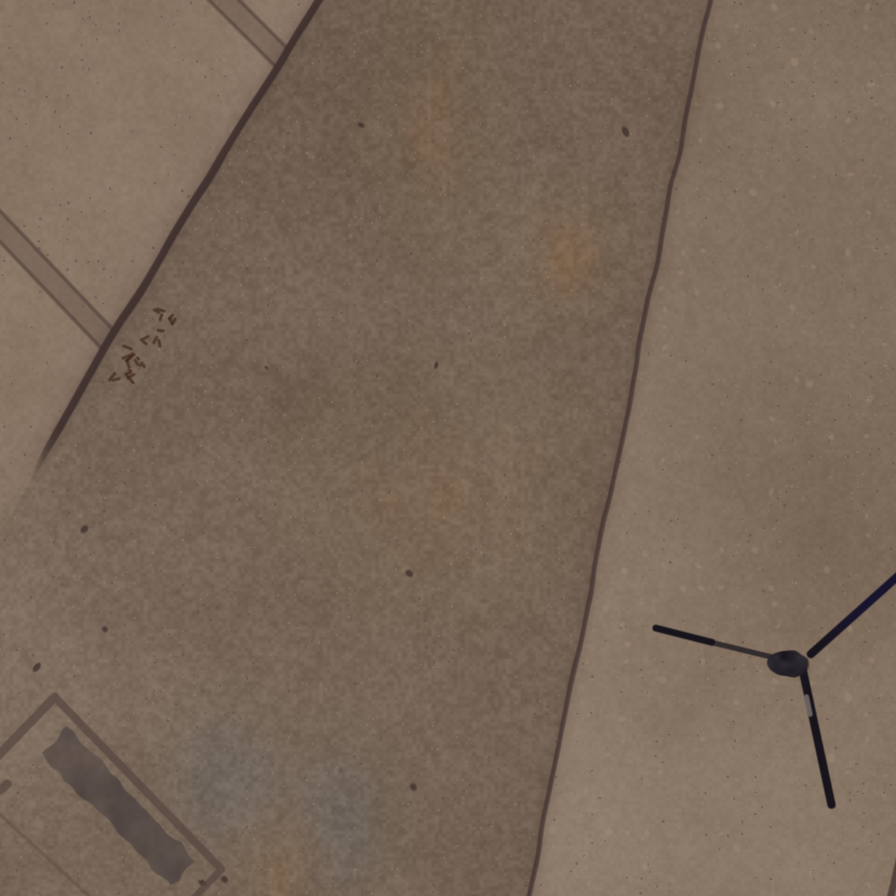
A three.js fragment shader for this texture:

```glsl
// Weathered concrete slabs seen from above: a worn strip between two seams,
// a framed hatch at lower left and a dark three-armed marker at right.
// Built from signed seam offsets, segment distances, value noise and scatter.
varying vec2 vUv;

const vec3 STRIP = vec3(0.452, 0.386, 0.326);
const vec3 LEFT_SLAB = vec3(0.535, 0.455, 0.390);
const vec3 RIGHT_SLAB = vec3(0.500, 0.428, 0.364);
const vec3 SEAM = vec3(0.235, 0.175, 0.170);
const vec3 JOINT = vec3(0.340, 0.275, 0.250);
const vec3 PATCH = vec3(0.315, 0.272, 0.262);
const vec3 METAL = vec3(0.095, 0.080, 0.105);
const vec3 RUST = vec3(0.060, 0.010, -0.035);
const vec3 COOL = vec3(-0.025, 0.000, 0.025);
const vec3 PEBBLE = vec3(0.640, 0.555, 0.465);
const float EDGE = 0.0015;
const float GRAIN = 0.085;
const float SEAM_END = 0.464;
const int DEBRIS_COUNT = 26;

float hash(vec2 p) {
  vec3 q = fract(p.xyx * 0.1031);
  q += dot(q, q.yzx + 33.33);
  return fract((q.x + q.y) * q.z);
}

float noise(vec2 p) {
  vec2 i = floor(p), f = fract(p);
  f = f * f * (3.0 - 2.0 * f);
  return mix(mix(hash(i), hash(i + vec2(1, 0)), f.x),
             mix(hash(i + vec2(0, 1)), hash(i + vec2(1, 1)), f.x), f.y);
}

float fbm(vec2 p) {
  float sum = 0.0, amp = 0.5;
  for (int i = 0; i < 5; i++) {
    sum += amp * noise(p);
    p = mat2(1.6, 1.2, -1.2, 1.6) * p + 7.3;
    amp *= 0.5;
  }
  return sum;
}

float fill(float d) { return 1.0 - smoothstep(-EDGE, EDGE, d); }

float segment(vec2 p, vec2 a, vec2 b) {
  vec2 pa = p - a, ba = b - a;
  return length(pa - ba * clamp(dot(pa, ba) / dot(ba, ba), 0.0, 1.0));
}

float stroke(vec2 p, vec2 a, vec2 b, float halfWidth) {
  return fill(segment(p, a, b) - halfWidth);
}

float blob(vec2 p, vec2 c, vec2 r) {
  vec2 q = (p - c) / r;
  return exp(-dot(q, q));
}

// One jittered, randomly stretched dot in some of the grid cells.
float scatter(vec2 p, float cells, float density, float seed) {
  vec2 g = p * cells, id = floor(g) + seed;
  vec2 q = fract(g) - 0.3 - 0.4 * vec2(hash(id), hash(id + 19.7));
  float a = 6.283 * hash(id + 41.3);
  q = mat2(cos(a), sin(a), -sin(a), cos(a)) * q;
  float r = mix(0.09, 0.24, hash(id + 63.1));
  float d = length(q * vec2(1.0, 1.0 + hash(id + 5.9))) - r;
  return (1.0 - smoothstep(-0.10, 0.08, d)) * step(hash(id + 87.0), density);
}

// A recessed band with a dark line along each side.
float joint(vec2 p, vec2 a, vec2 b) {
  float d = segment(p, a, b);
  return 0.30 * fill(d - 0.013) + 0.50 * fill(abs(d - 0.012) - 0.0022);
}

void main() {
  vec2 p = vUv;
  float wobble = 0.004 * (noise(p * 24.0) - 0.5);

  // Slabs
  float t = (p.y - SEAM_END) / (1.0 - SEAM_END);
  float leftD = (p.x - 0.033 - 0.325 * t + 0.022 * t * (1.0 - t)) * 0.855 + wobble;
  float rightD = (p.x - 0.590 - 0.202 * p.y) * 0.98 + wobble;
  float seamFade = smoothstep(SEAM_END - 0.01, SEAM_END + 0.06, p.y);
  float left = fill(leftD) * smoothstep(0.34, 0.54, p.y);
  float right = fill(-rightD);
  vec3 col = mix(mix(STRIP, LEFT_SLAB, left), RIGHT_SLAB, right);

  // Broad tone and stains
  col += 0.035 * (1.0 - right) * (1.0 - left) * blob(p, vec2(0.0, 0.26), vec2(0.22, 0.26));
  col += right * (0.035 * blob(p, vec2(0.82, 0.05), vec2(0.30, 0.30))
       + 0.04 * exp(-max(rightD, 0.0) * 16.0) * smoothstep(0.85, 0.5, p.y)
       - 0.035 * blob(p, vec2(0.91, 0.43), vec2(0.12, 0.18)));
  col -= 0.03 * (1.0 - left) * blob(p, vec2(0.38, 0.90), vec2(0.13, 0.16));
  float rust = blob(p, vec2(0.63, 0.715), vec2(0.05, 0.05))
             + 0.7 * blob(p, vec2(0.49, 0.86), vec2(0.05, 0.10))
             + 0.6 * blob(p, vec2(0.50, 0.46), vec2(0.12, 0.10))
             + 0.8 * blob(p, vec2(0.32, 0.03), vec2(0.04, 0.05));
  float cool = blob(p, vec2(0.25, 0.13), vec2(0.06, 0.07))
             + blob(p, vec2(0.38, 0.08), vec2(0.05, 0.08));
  col += RUST * rust * fbm(p * vec2(30.0, 14.0)) + COOL * cool;
  col += 0.055 * (fbm(p * 9.0) - 0.48);

  // Grain, pebbles and pits
  float strip = (1.0 - left) * (1.0 - right);
  float grain = 0.6 * noise(p * 240.0) + 0.4 * noise(p * 115.0 + 31.0) - 0.5;
  col += GRAIN * mix(0.55, 1.0, strip) * grain;
  col = mix(col, PEBBLE, 0.32 * scatter(p, 150.0, 0.14, 3.0) * (1.0 - 0.7 * left));
  col = mix(col, PEBBLE, 0.35 * right * scatter(p, 48.0, 0.16, 11.0));
  col = mix(col, JOINT, 0.45 * scatter(p, 125.0, 0.08, 29.0));
  col = mix(col, SEAM, 0.75 * strip * scatter(p, 38.0, 0.012, 53.0));

  // Joints and seams
  float joints = joint(p, vec2(-0.05, 0.800), vec2(0.125, 0.616))
               + joint(p, vec2(0.20, 1.050), vec2(0.325, 0.925));
  col = mix(col, JOINT, joints * left);
  col = mix(col, SEAM, 0.35 * exp(-abs(leftD) * 130.0) * seamFade);
  col = mix(col, SEAM, 0.85 * seamFade * fill(abs(leftD) - mix(0.002, 0.0042, seamFade)));
  col = mix(col, SEAM, 0.25 * exp(-abs(rightD) * 150.0));
  col = mix(col, SEAM, 0.65 * fill(abs(rightD) - 0.0026));

  // Framed hatch with a worn dark inset
  vec2 corner = vec2(0.061, 0.222), foot = vec2(0.247, 0.030);
  float frame = max(stroke(p, corner, vec2(-0.02, 0.138), 0.005), stroke(p, corner, foot, 0.0045));
  frame = max(frame, stroke(p, foot, vec2(0.205, -0.015), 0.004));
  frame = max(frame, 0.6 * stroke(p, vec2(-0.01, 0.10), vec2(0.11, -0.01), 0.002));
  frame = max(frame, stroke(p, vec2(0.0, 0.118), vec2(0.008, 0.125), 0.005));
  vec2 along = normalize(vec2(0.145, -0.149)), q = p - vec2(0.132, 0.099);
  vec2 box = abs(vec2(dot(q, along), dot(q, vec2(-along.y, along.x)))) - vec2(0.104, 0.020);
  float inset = fill(max(box.x, box.y) + 0.008 * (noise(p * 70.0) - 0.5));
  col = mix(col, JOINT, 0.75 * frame);
  col = mix(col, PATCH + 0.10 * (fbm(p * 45.0) - 0.5), inset * mix(0.6, 0.95, noise(p * 32.0)));

  // Debris gathered beside the left seam
  for (int i = 0; i < DEBRIS_COUNT; i++) {
    vec2 id = vec2(float(i), 17.0);
    float s = hash(id);
    vec2 c = vec2(0.112 + 0.06 * s + 0.035 * hash(id + 3.1), 0.565 + 0.09 * s);
    vec2 tip = (vec2(hash(id + 7.7), hash(id + 9.2)) - 0.5) * 0.016;
    col = mix(col, SEAM * vec3(1.1, 0.9, 0.7), 0.75 * stroke(p, c, c + tip, 0.0016));
  }

  // Three-armed marker
  vec2 hub = vec2(0.879, 0.260);
  float arms = stroke(p, vec2(0.732, 0.299), vec2(0.795, 0.283), 0.0038);
  arms = max(arms, 0.75 * stroke(p, vec2(0.79, 0.284), vec2(0.86, 0.267), 0.0030));
  arms = max(arms, stroke(p, vec2(0.905, 0.270), vec2(1.02, 0.373), 0.0046));
  arms = max(arms, stroke(p, vec2(0.896, 0.252), vec2(0.928, 0.102), 0.0046));
  float hubD = length((p - hub) * vec2(0.62, 1.0)) - 0.0145 + 0.006 * (noise(p * 80.0) - 0.5);
  col = mix(col, METAL + vec3(0.0, 0.0, 0.07) * smoothstep(0.91, 0.96, p.x) * step(0.26, p.y), arms);
  col = mix(col, METAL + 0.10 * noise(p * 120.0), fill(hubD));
  col = mix(col, vec3(0.48, 0.45, 0.43), 0.8 * stroke(p, vec2(0.900, 0.222), vec2(0.904, 0.203), 0.003));

  col = mix(col, SEAM, 0.7 * stroke(p, vec2(0.992, -0.01), vec2(1.006, 0.05), 0.004));
  gl_FragColor = vec4(col, 1.0);
}
```
